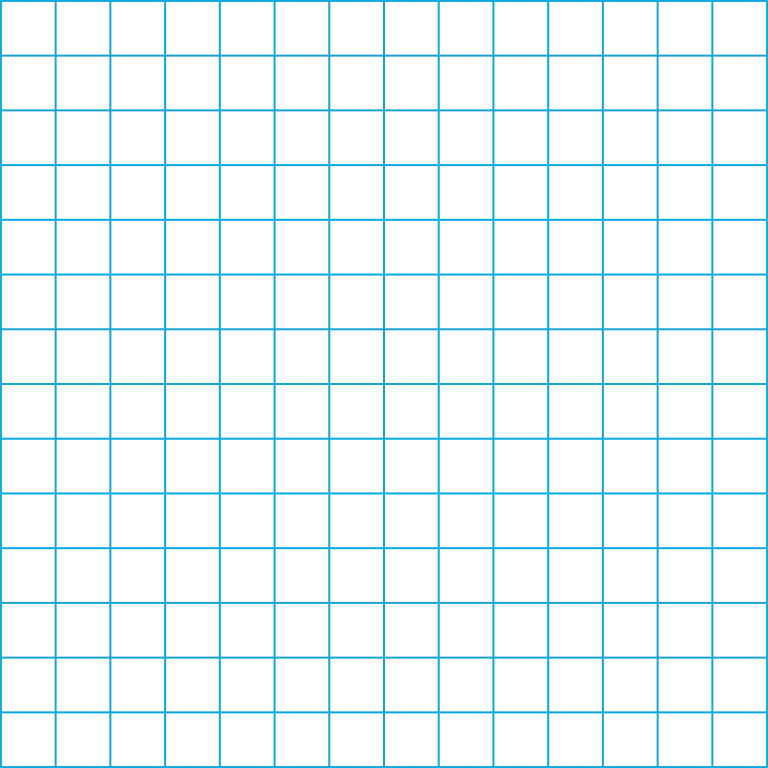
Give the GLSL for this pattern, as a Shadertoy shader.

```glsl
// Square graph paper: a 14 by 14 grid of thin cyan rules on white.
// Each axis folds to its nearest rule, whose exact pixel coverage gives the
// smooth edge; a layered sine makes some rules slightly duller than others.

const float CELLS = 14.0;
const float PITCH = 0.07126;       // distance between rules
const float RULE_WIDTH = 0.0026;
const vec3 PAPER = vec3(1.0);
const vec3 BRIGHT_INK = vec3(0.01, 0.67, 0.89);
const vec3 DULL_INK = vec3(0.09, 0.64, 0.83);

// Index of the nearest rule, counted from the centre out to the borders
float ruleIndex(float x, float pitch, float cells) {
    return clamp(round(x / pitch), -0.5 * cells, 0.5 * cells);
}

// Share of a pixel of the given size that a band of the given width covers
float bandCoverage(float offset, float width, float pixel) {
    float low = max(offset - 0.5 * pixel, -0.5 * width);
    float high = min(offset + 0.5 * pixel, 0.5 * width);
    return clamp((high - low) / pixel, 0.0, 1.0);
}

// Slow change of ink strength from rule to rule
vec3 inkColour(float index) {
    float wave = cos(1.2566 * (index - 2.0)) + 0.2 * sin(2.3 * index);
    return mix(DULL_INK, BRIGHT_INK, smoothstep(-0.8, 0.9, wave));
}

// Lay the rules of one axis over a base colour
vec3 drawRules(vec3 base, float x, float pixel) {
    float index = ruleIndex(x, PITCH, CELLS);
    float cover = bandCoverage(x - index * PITCH, RULE_WIDTH, pixel);
    return mix(base, inkColour(index), cover);
}

void mainImage(out vec4 fragColor, in vec2 fragCoord) {
    // Centred canvas units, with y pointing down
    vec2 pos = (fragCoord / iResolution.xy - 0.5) * vec2(1.0, -1.0);
    vec2 pixel = 1.0 / iResolution.xy;

    vec3 colour = drawRules(PAPER, pos.x, pixel.x);
    colour = drawRules(colour, pos.y, pixel.y);
    fragColor = vec4(colour, 1.0);
}
```
